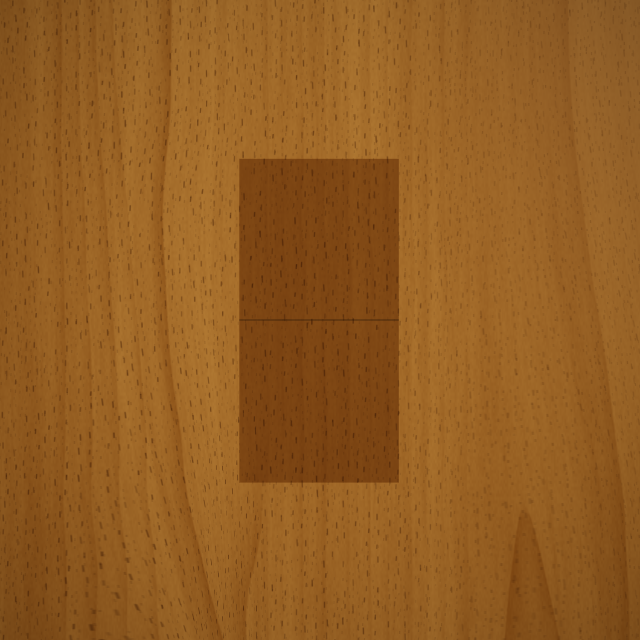
This texture is drawn by a WebGL 1 fragment shader. Its source:

```glsl
precision highp float;

uniform vec2 u_resolution;

const vec3 PALE_WOOD = vec3(0.675, 0.460, 0.190);
const vec3 DARK_WOOD = vec3(0.530, 0.305, 0.085);
const vec3 DUSTY_WOOD = vec3(0.625, 0.415, 0.195);
const vec3 PANEL_TINT = vec3(0.76, 0.645, 0.46);
const vec3 PORE_TINT = vec3(0.66, 0.58, 0.48);
const vec2 PANEL_CENTER = vec2(0.4985, 0.499);
const vec2 PANEL_HALF = vec2(0.1245, 0.253);
const float SEAM_HALF = 0.0006;
const vec2 PORE_GRID = vec2(62.0, 44.0);
const vec2 FINE_PORE_GRID = vec2(125.0, 85.0);
const vec2 FLAME_APEX = vec2(0.82, 0.215);

float hash(vec2 p) {
  vec3 q = fract(vec3(p.xyx) * 0.1031);
  q += dot(q, q.yzx + 33.33);
  return fract((q.x + q.y) * q.z);
}

float noise(vec2 p) {
  vec2 cell = floor(p);
  vec2 f = fract(p);
  f = f * f * (3.0 - 2.0 * f);
  float low = mix(hash(cell), hash(cell + vec2(1.0, 0.0)), f.x);
  float high = mix(hash(cell + vec2(0.0, 1.0)), hash(cell + 1.0), f.x);
  return mix(low, high, f.y);
}

// Dark just left of a growth line, with a sharp pale right side.
float growthLine(float d, float fade) {
  return exp(min(d, 0.0) / fade) * (1.0 - smoothstep(-0.001, 0.003, d));
}

// Horizontal bend of the fibres, stronger towards the two curved rings.
float bendAt(vec2 p) {
  float below = max(0.66 - p.y, 0.0) / 0.66;
  float leftBend = 0.096 * below * below + 0.013 * smoothstep(0.66, 0.85, p.y);
  float rightBend = 0.1 * (1.0 - smoothstep(0.0, 1.0, p.y));
  float leftWeight = smoothstep(0.08, 0.27, p.x) * (1.0 - smoothstep(0.29, 0.42, p.x));
  return leftBend * leftWeight + rightBend * smoothstep(0.70, 0.95, p.x);
}

// Short upright dashes scattered one per cell.
float pores(vec2 p, vec2 grid, vec2 halfSize, float density) {
  float column = floor(p.x * grid.x);
  vec2 q = p * grid + vec2(0.0, hash(vec2(column, 7.0)) * 9.0);
  vec2 cell = floor(q);
  float seed = hash(cell + 19.0);
  vec2 center = vec2(mix(0.2, 0.8, hash(cell + 41.0)), mix(0.35, 0.65, hash(cell + 73.0)));
  vec2 d = (fract(q) - center) / grid;
  d.x += d.y * (seed - 0.5) * 0.2;
  float pixel = 1.0 / u_resolution.y;
  float across = 1.0 - smoothstep(halfSize.x - 0.5 * pixel, halfSize.x + pixel, abs(d.x));
  float along = 1.0 - smoothstep(0.5, 1.0, abs(d.y) / (halfSize.y * (0.6 + 0.5 * seed)));
  return across * along * step(seed, density) * (0.5 + 0.5 * hash(cell + 5.0));
}

float growthRings(vec2 p, float wobble) {
  float x = p.x + wobble;
  float below = max(0.66 - p.y, 0.0) / 0.66;
  float bowed = 0.254 + 0.096 * below * below + 0.013 * smoothstep(0.66, 0.85, p.y);
  float sweeping = 0.885 + 0.1 * (1.0 - smoothstep(0.0, 1.0, p.y));
  float rings = 0.55 * growthLine(x - bowed, 0.016);
  rings += 0.42 * growthLine(x - sweeping, 0.035);

  // Nearly straight rings on the left fan out towards the bottom.
  for (int i = 0; i < 4; i++) {
    float k = float(i);
    float line = 0.095 + 0.026 * k + (0.008 + 0.023 * k) * (1.0 - p.y);
    rings += 0.28 * growthLine(x - line, 0.012);
  }
  // Closer upright rings through the middle.
  for (int i = 0; i < 11; i++) {
    float k = float(i);
    float line = 0.415 + 0.032 * k + 0.018 * (hash(vec2(k, 3.0)) - 0.5);
    rings += mix(0.10, 0.24, hash(vec2(k, 11.0))) * growthLine(x - line, 0.009);
  }
  // Lower ring with a pale shoulder.
  float shoulder = 0.385 + 0.026 * smoothstep(0.03, 0.20, p.y);
  rings += 0.40 * growthLine(x - shoulder, 0.025) * (1.0 - smoothstep(0.10, 0.30, p.y));

  // Pointed flame near the lower right.
  float drop = max(FLAME_APEX.y - p.y, 0.0) / FLAME_APEX.y;
  float flameHalf = 0.042 * pow(drop, 0.75);
  float flameSide = abs(x - FLAME_APEX.x - 0.009 * drop) - flameHalf;
  rings += 0.42 * growthLine(flameSide, 0.022) * smoothstep(0.0, 0.15, drop);
  return rings;
}

void main() {
  vec2 p = gl_FragCoord.xy / u_resolution;
  float pixel = 1.0 / u_resolution.y;
  float u = p.x - bendAt(p);

  // Broad light, fibre streaks and growth rings.
  float wobble = 0.008 * (noise(vec2(p.x * 6.0, p.y * 9.0)) - 0.5);
  float broad = noise(vec2(u * 16.0, p.y * 1.2)) - 0.5;
  float streak = noise(vec2(u * 65.0, p.y * 2.0 + 8.0)) - 0.5;
  float fibre = noise(vec2(u * 260.0, p.y * 14.0)) - 0.5;
  float speck = noise(p * vec2(420.0, 190.0)) - 0.5;
  float edgeShade = 0.38 * (1.0 - smoothstep(0.0, 0.22, p.x));
  float bottomShade = 0.22 * (1.0 - smoothstep(0.0, 0.55, p.y));
  float rightShade = 0.22 * smoothstep(0.60, 0.90, p.x);
  float dark = 0.17 + edgeShade + bottomShade + rightShade;
  dark += 0.22 * broad + 0.20 * streak + 0.15 * fibre + 0.16 * speck;
  dark += growthRings(p, wobble);
  vec3 color = mix(PALE_WOOD, DARK_WOOD, clamp(dark, 0.0, 1.25));
  float dusty = smoothstep(0.55, 1.0, p.x) * smoothstep(0.2, 1.0, p.y);
  color = mix(color, DUSTY_WOOD, 0.5 * dusty);

  // Corner falloff.
  vec2 fromCenter = p - 0.5;
  color *= 1.02 - 0.20 * pow(dot(fromCenter, fromCenter) * 2.0, 1.5);

  // Darker inlaid panel and its thin seam.
  vec2 q = abs(p - PANEL_CENTER) - PANEL_HALF;
  float panel = 1.0 - smoothstep(-0.5 * pixel, 0.5 * pixel, max(q.x, q.y));
  color *= mix(vec3(1.0), PANEL_TINT, panel);
  float seam = 1.0 - smoothstep(SEAM_HALF, SEAM_HALF + pixel, abs(p.y - 0.5));
  color *= 1.0 - 0.22 * seam * panel;

  // Open pores, finer and fainter on the right.
  float coarse = pores(vec2(u, p.y), PORE_GRID, vec2(0.0007, 0.0075), 0.8);
  float fine = pores(vec2(u + 0.3, p.y), FINE_PORE_GRID, vec2(0.0005, 0.004), 0.55);
  float poreDepth = coarse * mix(0.85, 0.35, smoothstep(0.55, 0.8, p.x)) + 0.35 * fine;
  color *= mix(vec3(1.0), PORE_TINT, min(poreDepth, 1.0));

  gl_FragColor = vec4(clamp(color, 0.0, 1.0), 1.0);
}
```
